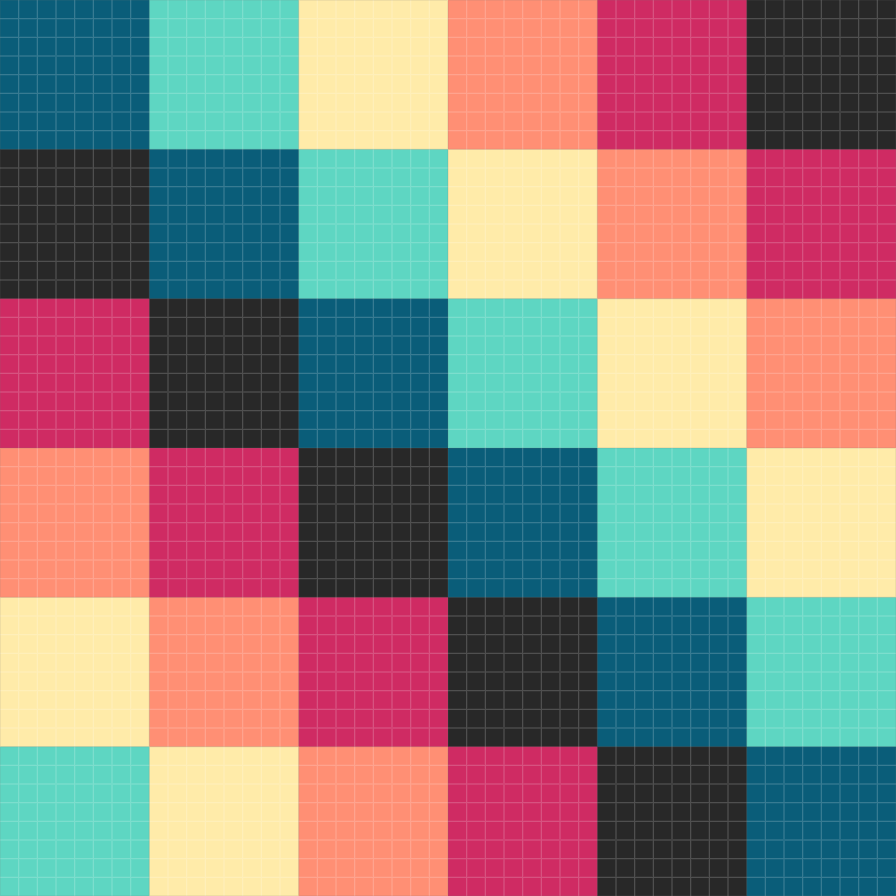
Reproduce this pattern procedurally as a WebGL 1 fragment shader.

```glsl
precision highp float;
// Six by six flat tiles in six colours; each row shifts the colour cycle one tile.
// A fine pale graph grid splits every tile into eight by eight squares, and a faint
// grey seam marks the tile edges. Edges and lines are box-filtered over one pixel.

uniform vec2 u_resolution;

const float TILES = 6.0;
const float SQUARES_PER_TILE = 8.0;
const float LINE_WIDTH = 1.0 / 768.0;   // fraction of the canvas
const float LINE_OPACITY = 0.20;
const float SEAM_OPACITY = 0.20;
const vec3 LINE_COLOUR = vec3(1.0);
const vec3 SEAM_COLOUR = vec3(0.45);

const vec3 BLUE = vec3(0.04, 0.365, 0.475);
const vec3 TEAL = vec3(0.37, 0.84, 0.76);
const vec3 CREAM = vec3(1.0, 0.922, 0.663);
const vec3 SALMON = vec3(1.0, 0.56, 0.455);
const vec3 CRIMSON = vec3(0.81, 0.17, 0.39);
const vec3 CHARCOAL = vec3(0.155);

vec3 tileColour(vec2 tile) {
  float index = mod(tile.x + tile.y + 1.0, TILES);
  if (index < 0.5) return BLUE;
  if (index < 1.5) return TEAL;
  if (index < 2.5) return CREAM;
  if (index < 3.5) return SALMON;
  if (index < 4.5) return CRIMSON;
  return CHARCOAL;
}

// Blend the four tiles around the nearest corner by pixel coverage.
vec3 smoothTiles(vec2 uv, vec2 pixel) {
  vec2 p = uv * TILES;
  vec2 corner = floor(p + 0.5);
  vec2 side = clamp((p - corner) / (pixel * TILES) + 0.5, 0.0, 1.0);
  vec3 below = mix(tileColour(corner - 1.0), tileColour(corner - vec2(0.0, 1.0)), side.x);
  vec3 above = mix(tileColour(corner - vec2(1.0, 0.0)), tileColour(corner), side.x);
  return mix(below, above, side.y);
}

// Share of the pixel covered by the nearest of count evenly spaced lines, per axis.
vec2 lineCoverage(vec2 uv, vec2 pixel, float count) {
  vec2 d = uv - floor(uv * count + 0.5) / count;
  vec2 high = min(d + 0.5 * pixel, vec2(0.5 * LINE_WIDTH));
  vec2 low = max(d - 0.5 * pixel, vec2(-0.5 * LINE_WIDTH));
  return max(high - low, 0.0) / pixel;
}

void main() {
  vec2 pixel = 1.0 / u_resolution;
  vec2 uv = gl_FragCoord.xy * pixel;
  vec3 colour = smoothTiles(uv, pixel);

  // Tile seams replace the pale lines where the two coincide.
  vec2 seam = lineCoverage(uv, pixel, TILES);
  vec2 grid = lineCoverage(uv, pixel, TILES * SQUARES_PER_TILE) - seam;

  colour = mix(colour, LINE_COLOUR, LINE_OPACITY * max(grid.x, grid.y));
  colour = mix(colour, SEAM_COLOUR, SEAM_OPACITY * max(seam.x, seam.y));
  gl_FragColor = vec4(colour, 1.0);
}
```
